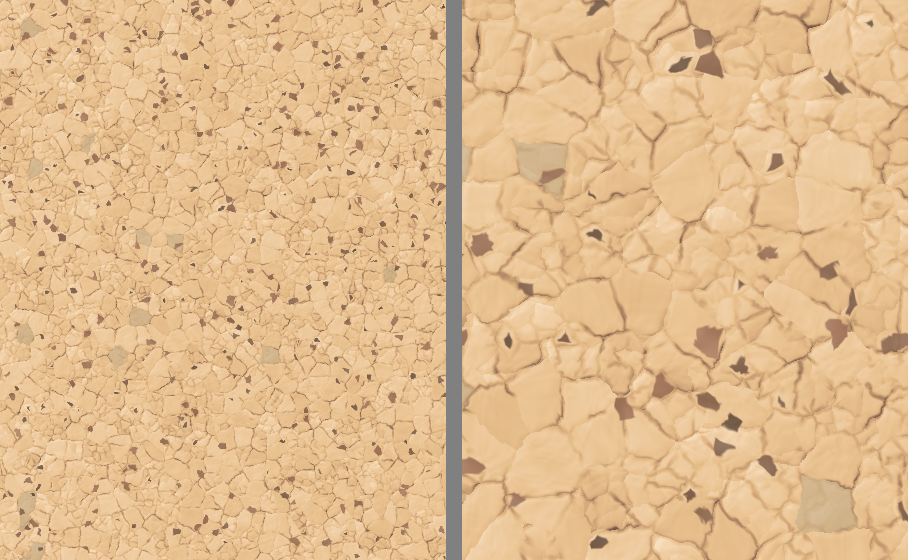
Left: the whole. Right: its middle third, enlarged.
This texture is drawn by a Shadertoy shader. Its source:

```glsl
// Pale pressed cork: warped cellular grains in two sizes, parted by broken cracks.
// Layered sines give the fibres, relief and gaps; a few small grains turn into
// dark bark flecks. One tone value per point is looked up in a colour ramp.

#define COARSE 34.0        // large grains per canvas height
#define FINE 74.0          // small grains per canvas height
#define WARP 0.0021        // raggedness of the grain outlines
#define CRACK_WIDTH 0.0025 // in canvas heights
#define CRACK_DEPTH 3.3    // in ramp steps
#define BASE_TONE 4.1      // in ramp steps
#define GRAIN_CONTRAST 1.3
#define FLECK_SHARE 0.075
#define LIGHT_DIR vec2(-0.6, 0.8)

struct Grain {
    float rim;    // distance to the outline, in cells
    vec2 normal;  // direction to the nearest outline
    vec2 id;      // two random values per grain
};

vec2 hash2(vec2 p) {
    vec3 q = fract(p.xyx * vec3(0.1031, 0.1030, 0.0973));
    q += dot(q, q.yzx + 33.33);
    return fract((q.xx + q.yz) * q.zy);
}

mat2 turn(float angle) {
    float c = cos(angle), s = sin(angle);
    return mat2(c, s, -s, c);
}

// Layered, bent sines, roughly -1 to 1
float ripple(vec2 p) {
    float sum = 0.0, amp = 0.75;
    for (int i = 0; i < 4; i++) {
        p = turn(1.1) * p + 0.8 * sin(p.yx * 0.6) + 2.3;
        sum += amp * sin(p.x) * sin(p.y);
        p *= 1.7;
        amp *= 0.7;
    }
    return sum;
}

// Cellular grains with the true distance to the outline
Grain grainAt(vec2 p) {
    vec2 cell = floor(p), f = p - cell;
    vec2 nearCell = vec2(0.0), nearSeed = vec2(0.0);
    float best = 9.0;
    for (int y = -1; y <= 1; y++)
    for (int x = -1; x <= 1; x++) {
        vec2 g = vec2(x, y);
        vec2 seed = g + hash2(cell + g) - f;
        float d = dot(seed, seed);
        if (d < best) { best = d; nearCell = g; nearSeed = seed; }
    }
    Grain grain = Grain(9.0, vec2(0.0, 1.0), hash2(cell + nearCell + 57.0));
    for (int y = -2; y <= 2; y++)
    for (int x = -2; x <= 2; x++) {
        vec2 g = nearCell + vec2(x, y);
        vec2 seed = g + hash2(cell + g) - f;
        vec2 gap = seed - nearSeed;
        if (dot(gap, gap) > 0.0001) {
            vec2 n = normalize(gap);
            float d = dot(0.5 * (seed + nearSeed), n);
            if (d < grain.rim) { grain.rim = d; grain.normal = n; }
        }
    }
    return grain;
}

// Ramp from shadow (-1) to highlight (6)
vec3 corkColour(float tone) {
    vec3 c = vec3(0.47, 0.35, 0.28);
    c = mix(c, vec3(0.64, 0.49, 0.38), clamp(tone + 1.0, 0.0, 1.0));
    c = mix(c, vec3(0.76, 0.60, 0.44), clamp(tone, 0.0, 1.0));
    c = mix(c, vec3(0.84, 0.67, 0.49), clamp(tone - 1.0, 0.0, 1.0));
    c = mix(c, vec3(0.89, 0.73, 0.53), clamp(tone - 2.0, 0.0, 1.0));
    c = mix(c, vec3(0.92, 0.77, 0.58), clamp(tone - 3.0, 0.0, 1.0));
    c = mix(c, vec3(0.94, 0.81, 0.65), clamp(tone - 4.0, 0.0, 1.0));
    return mix(c, vec3(0.97, 0.87, 0.74), clamp(tone - 5.0, 0.0, 1.0));
}

float crackAt(float d) {
    return 1.0 - smoothstep(0.0003, CRACK_WIDTH, d);
}

float lipAt(Grain grain, float d) {
    return dot(grain.normal, LIGHT_DIR) * (1.0 - smoothstep(0.001, 0.006, d));
}

void mainImage(out vec4 fragColor, in vec2 fragCoord) {
    vec2 p = fragCoord / iResolution.y;
    vec2 q = p + WARP * vec2(ripple(p * 130.0), ripple(p * 130.0 + 17.0));

    // Large grains, about half of them broken into small ones
    Grain big = grainAt(q * COARSE);
    Grain small = grainAt(q * FINE + 11.0);
    float broken = step(0.45, big.id.y);
    float bigRim = big.rim / COARSE, smallRim = small.rim / FINE;

    // Grain tone, fibres along a direction of their own, and broad shading
    float broad = ripple(p * 5.0);
    vec2 along = turn(6.283 * big.id.x) * p;
    float tone = BASE_TONE + GRAIN_CONTRAST * (big.id.x - 0.5);
    tone += broken * GRAIN_CONTRAST * (small.id.x - 0.5);
    tone += 0.28 * ripple(along * vec2(45.0, 170.0));
    tone += 0.15 * broad + 0.4 * (0.4 - p.x);

    // Relief lit from the upper left
    vec2 shift = 0.0012 * LIGHT_DIR;
    tone += 0.5 * (ripple((p - shift) * 150.0) - ripple((p + shift) * 150.0));
    tone += 0.7 * lipAt(big, bigRim) + 0.45 * broken * lipAt(small, smallRim);

    // Broken cracks
    float gaps = ripple(p * 75.0 + 5.0);
    float crack = crackAt(bigRim) * smoothstep(-0.5, 0.7, gaps);
    float hairline = broken * crackAt(smallRim) * smoothstep(-0.3, 0.8, -gaps);
    tone -= CRACK_DEPTH * max(crack, 0.75 * hairline);
    vec3 colour = corkColour(tone);

    // Rare greyish grains and dark bark flecks
    colour = mix(colour, vec3(0.76, 0.66, 0.51), 0.6 * step(0.985, big.id.y));
    float inset = mix(0.03, 0.26, small.id.x);
    float fleck = step(1.0 - FLECK_SHARE - 0.025 * broad, small.id.y);
    fleck *= smoothstep(inset, inset + 0.12, small.rim);
    vec3 bark = mix(vec3(0.64, 0.46, 0.36), vec3(0.40, 0.31, 0.25), small.id.x);
    colour = mix(colour, bark + 0.05 * gaps, 0.88 * fleck);

    fragColor = vec4(colour, 1.0);
}
```
